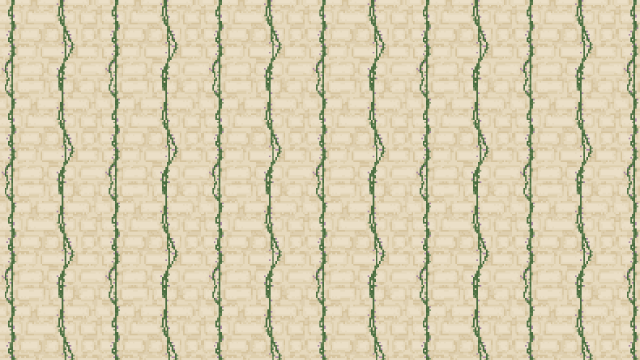
A WebGL 1 fragment shader for this pattern:

```glsl
precision highp float;
// A pale stone wall in chunky pixel art, overgrown by straight and wavy vines.
// One 64 x 64 cell tile repeats over the canvas: stones are rounded boxes between
// per-row joints, vines are pairs of periodic curves, and wear is hashed per cell.

uniform vec2 u_resolution;

const float TILE = 64.0;
const float TAU = 6.2831853;

float hash(vec2 p) {
  vec3 q = fract(vec3(p.xyx) * 0.1031);
  q += dot(q, q.yzx + 33.33);
  return fract((q.x + q.y) * q.z);
}

// Joint positions of each of the six courses
vec4 courseJoints(float row) {
  if (row < 0.5) return vec4(6.0, 21.0, 38.0, 57.0);
  if (row < 1.5) return vec4(15.0, 37.0, 48.0, 61.0);
  if (row < 2.5) return vec4(26.3, 37.7, 49.0, 59.6);
  if (row < 3.5) return vec4(9.0, 24.0, 46.0, 62.0);
  if (row < 4.5) return vec4(10.0, 28.0, 48.0, 3.0);
  return vec4(9.0, 29.0, 47.0, 60.0);
}

float nearest(vec4 d) {
  return min(min(d.x, d.y), min(d.z, d.w));
}

// Signed distance to the stone around a cell, negative inside
float stoneDistance(vec2 cell) {
  float course = cell.y * 6.0 / TILE + 0.5;
  float row = mod(floor(course), 6.0);
  vec4 joints = courseJoints(row);
  float left = nearest(mod(cell.x - joints, TILE));
  float right = nearest(mod(joints - cell.x, TILE));
  if (row == 2.0) { // this course has a fifth stone
    left = min(left, mod(cell.x - 10.6, TILE));
    right = min(right, mod(10.6 - cell.x, TILE));
  }
  vec2 halfSize = vec2((left + right) * 0.5, TILE / 12.0);
  vec2 p = vec2((left - right) * 0.5, (fract(course) - 0.5) * TILE / 6.0);
  vec2 q = abs(p) - halfSize + 3.4;
  return length(max(q, 0.0)) + min(max(q.x, q.y), 0.0) - 3.4;
}

vec3 wallColor(vec2 cell) {
  float wear = hash(cell);
  float patchWear = hash(floor(cell / 3.0) + 17.0);
  float d = stoneDistance(cell) + (wear - 0.5) * 0.5 + (patchWear - 0.5) * 0.7;
  vec3 mortar = mix(vec3(0.87, 0.81, 0.69), vec3(0.90, 0.85, 0.74), step(0.4, patchWear));
  vec3 rim = mix(vec3(0.84, 0.77, 0.62), vec3(0.87, 0.81, 0.68), step(0.45, patchWear));
  vec3 face = mix(vec3(0.90, 0.85, 0.745), vec3(0.92, 0.875, 0.78), step(d, -3.4));
  if (d > -0.8) return mortar;
  return d > -2.1 ? rim : face;
}

// Horizontal distance to the nearest vine strand
float vineDistance(vec2 cell) {
  float a = TAU * (cell.y - 28.0) / TILE;
  float jitter = hash(vec2(floor(cell.y / 2.0), 5.0)) - 0.5;

  // Wavy vine: the second strand crosses the first and closes into loops
  float wavy = 39.2 + 3.0 * cos(a) + 2.0 * cos(2.0 * a) + jitter;
  float partner = wavy - 1.9 * (cos(a) + cos(2.0 * a));
  float d = min(abs(cell.x - wavy), abs(cell.x - partner));

  // Straight vine: its companion bulges to the left once per tile
  float straight = 7.4;
  float bulge = 1.0 - smoothstep(2.0, 15.0, abs(cell.y - 48.0));
  float companion = straight - 3.6 * bulge + 1.1 * sin(4.0 * a) + jitter;
  return min(d, min(abs(cell.x - straight), abs(cell.x - companion)));
}

vec3 patternColor(vec2 p) {
  vec2 cell = mod(floor(p), TILE) + 0.5;
  vec3 color = wallColor(cell);
  float d = vineDistance(cell);
  float growth = hash(cell + 91.0);
  // Stem, paler shoots, then scattered mauve buds
  if (d < 0.62) {
    color = mix(vec3(0.29, 0.43, 0.25), vec3(0.37, 0.49, 0.31), step(0.65, growth));
  } else if (d < 1.2 && growth > 0.78) {
    color = vec3(0.55, 0.61, 0.45);
  } else if (d < 2.1 && growth < 0.075) {
    color = vec3(0.67, 0.54, 0.64);
  }
  return color;
}

void main() {
  float cellsPerUnit = 222.2 / u_resolution.y;
  vec3 sum = vec3(0.0);
  // Average a 3 x 3 grid of samples to smooth the cell edges
  for (int j = 0; j < 3; j++) {
    for (int i = 0; i < 3; i++) {
      vec2 pos = gl_FragCoord.xy + (vec2(float(i), float(j)) - 1.0) / 3.0;
      pos.y = u_resolution.y - pos.y;
      sum += patternColor(pos * cellsPerUnit);
    }
  }
  gl_FragColor = vec4(sum / 9.0, 1.0);
}
```
